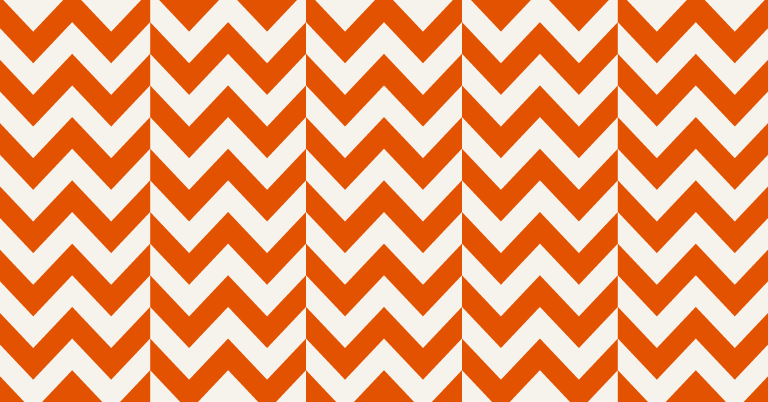
Reproduce this pattern procedurally as a WebGL 1 fragment shader.

```glsl
precision highp float;
// Two-colour chevron stripes in vertical columns, each column shifted by
// half a stripe period against its neighbours. A folded triangle wave bends
// the stripes; a grid of samples per pixel smooths every edge.

uniform vec2 u_resolution;

const vec3 CREAM = vec3(0.963, 0.950, 0.925);
const vec3 ORANGE = vec3(0.890, 0.322, 0.0);

// Lengths are fractions of the canvas width.
const float COLUMN_WIDTH = 0.2030;
const float STRIPE_PERIOD = 0.0824;    // one orange plus one cream stripe
const float ZIGZAG_HEIGHT = 0.0536;    // from valley to peak
const float ZIGZAGS_PER_COLUMN = 2.0;
const float ORANGE_SHARE = 0.5;        // part of the period that is orange
const float COLUMN_SHIFT = 0.5;        // in stripe periods
const int SAMPLES = 5;                 // per pixel side

// 1 on an orange stripe, 0 on cream; x from the centre line, y down from the top.
float chevron(vec2 p) {
  float column = p.x / COLUMN_WIDTH + 0.5;
  float shift = COLUMN_SHIFT * mod(floor(column), 2.0);

  // Triangle wave: 1 at peaks (including column borders), 0 at valleys.
  float wave = abs(2.0 * fract(column * ZIGZAGS_PER_COLUMN) - 1.0);

  float phase = fract((p.y + ZIGZAG_HEIGHT * wave) / STRIPE_PERIOD + shift);
  return step(1.0 - ORANGE_SHARE, phase);
}

void main() {
  // Average a regular grid of samples inside the pixel.
  float coverage = 0.0;
  for (int i = 0; i < SAMPLES; i++) {
    for (int j = 0; j < SAMPLES; j++) {
      vec2 offset = (vec2(float(i), float(j)) + 0.5) / float(SAMPLES) - 0.5;
      vec2 pixel = gl_FragCoord.xy + offset;
      vec2 fromTop = vec2(pixel.x - 0.5 * u_resolution.x, u_resolution.y - pixel.y);
      coverage += chevron(fromTop / u_resolution.x);
    }
  }
  coverage /= float(SAMPLES * SAMPLES);

  gl_FragColor = vec4(mix(CREAM, ORANGE, coverage), 1.0);
}
```
